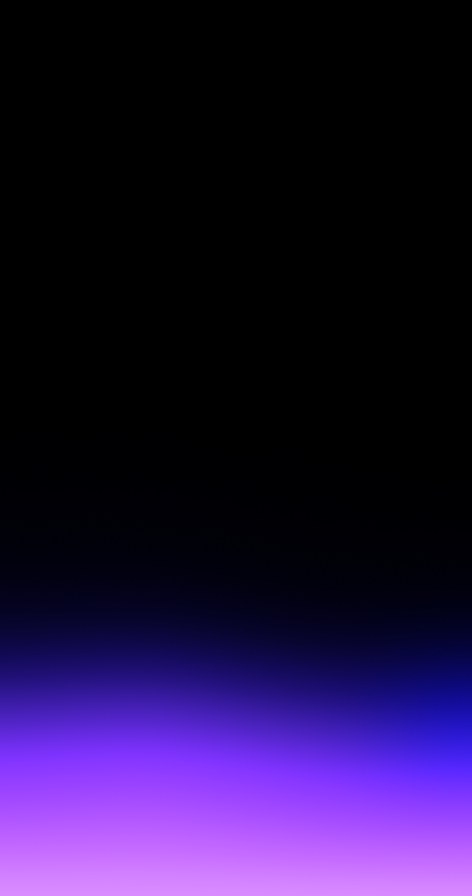
Reproduce this background procedurally as a Shadertoy shader.

```glsl
// Violet dawn glow rising from the bottom edge into a black sky, with a blue right flank.

#define STOP_GAP 0.05      // height between neighbouring colour stops
#define EDGE_DROP 0.030    // how far the glow sinks toward the right
#define CREST_X 0.27       // where the glow stands highest
#define CREST_LIFT 0.006
#define FLANK_HEIGHT 0.215 // centre of the blue flank
#define FLANK_SIZE vec2(0.20, 0.085)

const int STOPS = 12;

// Sky colours from the bottom edge upward, evenly spaced
const vec3 SKY[STOPS] = vec3[STOPS](
    vec3(0.850, 0.550, 1.000), vec3(0.770, 0.420, 1.000),
    vec3(0.650, 0.300, 1.000), vec3(0.510, 0.205, 1.000),
    vec3(0.290, 0.130, 0.740), vec3(0.110, 0.055, 0.430),
    vec3(0.033, 0.020, 0.190), vec3(0.008, 0.006, 0.080),
    vec3(0.002, 0.002, 0.035), vec3(0.000, 0.000, 0.018),
    vec3(0.000, 0.000, 0.008), vec3(0.000, 0.000, 0.000));

vec3 skyStop(int i) {
    return SKY[clamp(i, 0, STOPS - 1)];
}

// Smooth cubic blend through the colour stops
vec3 skyColor(float height) {
    float s = clamp(height / STOP_GAP, 0.0, float(STOPS - 1));
    int i = int(s);
    float t = s - float(i);
    vec3 a = skyStop(i - 1), b = skyStop(i), c = skyStop(i + 1), d = skyStop(i + 2);
    vec3 curve = b + 0.5 * t * (c - a + t * (2.0 * a - 5.0 * b + 4.0 * c - d
                 + t * (3.0 * (b - c) + d - a)));
    return clamp(curve, 0.0, 1.0);
}

float bell(float x) {
    return exp(-x * x);
}

float grain(vec2 p) {
    return fract(sin(dot(p, vec2(12.99, 78.23))) * 43758.5) - 0.5;
}

void mainImage(out vec4 fragColor, in vec2 fragCoord) {
    vec2 uv = fragCoord / iResolution.xy;

    // Bend the bands: a soft crest on the left, sinking to the right
    float drop = EDGE_DROP * smoothstep(0.3, 0.95, uv.x)
               - CREST_LIFT * bell((uv.x - CREST_X) / 0.2);
    drop *= smoothstep(-0.04, 0.14, uv.y);
    drop += 0.02 * uv.x * smoothstep(0.25, 0.4, uv.y);
    vec3 color = skyColor(uv.y + drop);

    // Blue flank at the right edge
    vec2 q = (uv - vec2(1.0, FLANK_HEIGHT)) / FLANK_SIZE;
    float flank = bell(length(q));
    color = mix(color, color * vec3(0.62, 0.78, 1.1) + vec3(0.0, 0.004, 0.11), flank);

    // Fine dither against banding
    color += grain(fragCoord) / 255.0;
    fragColor = vec4(clamp(color, 0.0, 1.0), 1.0);
}
```
